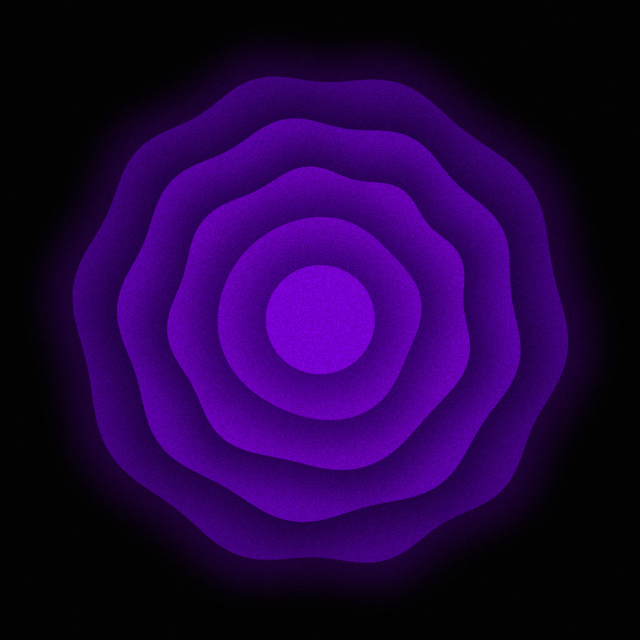
Reproduce this background procedurally as a Shadertoy shader.

```glsl
// Five stacked violet discs with wavy rims, glowing on a black ground.
// Each rim is a polar cosine with bent spacing; the colour just outside a rim
// runs from a shaded tone to a lit one, composed from the core outward.

const int RIMS = 5;
const vec2 CENTER = vec2(0.5005, 0.5005);
const vec3 CORE = vec3(0.46, 0.004, 0.81);
const float REACH = 0.085;       // width of the shade around a rim
const float GRAIN = 0.07;        // relative strength of the grain
const float GRAIN_CELLS = 512.0; // grain cells across the canvas

// Per rim, core first: crest radius, wave depth, wave count, turn (degrees)
const vec4 WAVE[RIMS] = vec4[](
    vec4(0.0853, 0.000, 0.0, 0.0),
    vec4(0.1605, 0.014, 4.0, 10.0),
    vec4(0.2400, 0.015, 8.0, 13.0),
    vec4(0.3180, 0.017, 9.0, -18.0),
    vec4(0.3895, 0.018, 10.0, -4.4));

// Uneven wave spacing: size and phase of a one-fold and a two-fold bend (degrees)
const vec4 BEND[RIMS] = vec4[](
    vec4(0.0),
    vec4(12.0, -65.0, 4.0, -60.0),
    vec4(12.0, -15.0, 4.0, 338.0),
    vec4(5.5, -10.0, 0.0, 0.0),
    vec4(0.0, 0.0, 3.5, 144.0));

// Fading of the waves on one side: amount, direction of full depth (degrees)
const vec2 FADE[RIMS] = vec2[](
    vec2(0.0), vec2(0.85, -35.0), vec2(0.0), vec2(0.0), vec2(0.0));

// Colours outside each rim: close to it, and far from it
const vec3 SHADED[RIMS] = vec3[](
    vec3(0.240, 0.004, 0.490),
    vec3(0.200, 0.004, 0.420),
    vec3(0.160, 0.004, 0.340),
    vec3(0.135, 0.004, 0.285),
    vec3(0.120, 0.004, 0.220));
const vec3 LIT[RIMS] = vec3[](
    vec3(0.425, 0.004, 0.740),
    vec3(0.405, 0.004, 0.710),
    vec3(0.350, 0.004, 0.650),
    vec3(0.265, 0.004, 0.510),
    vec3(0.009, 0.007, 0.010));

float hash(vec2 p) {
    vec3 q = fract(vec3(p.xyx) * 0.1031);
    q += dot(q, q.yzx + 33.33);
    return fract((q.x + q.y) * q.z);
}

// Radius of rim i in the direction of the given angle
float rimRadius(int i, float angle) {
    vec4 wave = WAVE[i];
    vec4 bend = radians(BEND[i]);
    float shift = bend.x * cos(angle - bend.y) + bend.z * cos(2.0 * angle - bend.w);
    float dip = 0.5 - 0.5 * cos(wave.z * (angle - radians(wave.w) - shift));
    float fade = 1.0 - FADE[i].x * (0.5 - 0.5 * cos(angle - radians(FADE[i].y)));
    return wave.x - wave.y * fade * dip;
}

void mainImage(out vec4 fragColor, in vec2 fragCoord) {
    float side = min(iResolution.x, iResolution.y);
    vec2 uv = (fragCoord - 0.5 * iResolution.xy) / side + 0.5;
    vec2 p = uv - CENTER;
    float radius = length(p);
    float angle = atan(p.y, p.x + step(radius, 1e-6));
    float soften = 0.8 / side;

    // Layers, from the core outward
    vec3 color = CORE;
    for (int i = 0; i < RIMS; i++) {
        float d = radius - rimRadius(i, angle);
        vec3 outside = mix(SHADED[i], LIT[i], smoothstep(-0.01, REACH, d));
        color = mix(color, outside, smoothstep(-soften, soften, d));
    }

    // Fine grain
    float grain = hash(floor(uv * GRAIN_CELLS)) - 0.5;
    color *= 1.0 + 2.0 * GRAIN * grain;
    color += 0.008 * grain;

    fragColor = vec4(clamp(color, 0.0, 1.0), 1.0);
}
```
